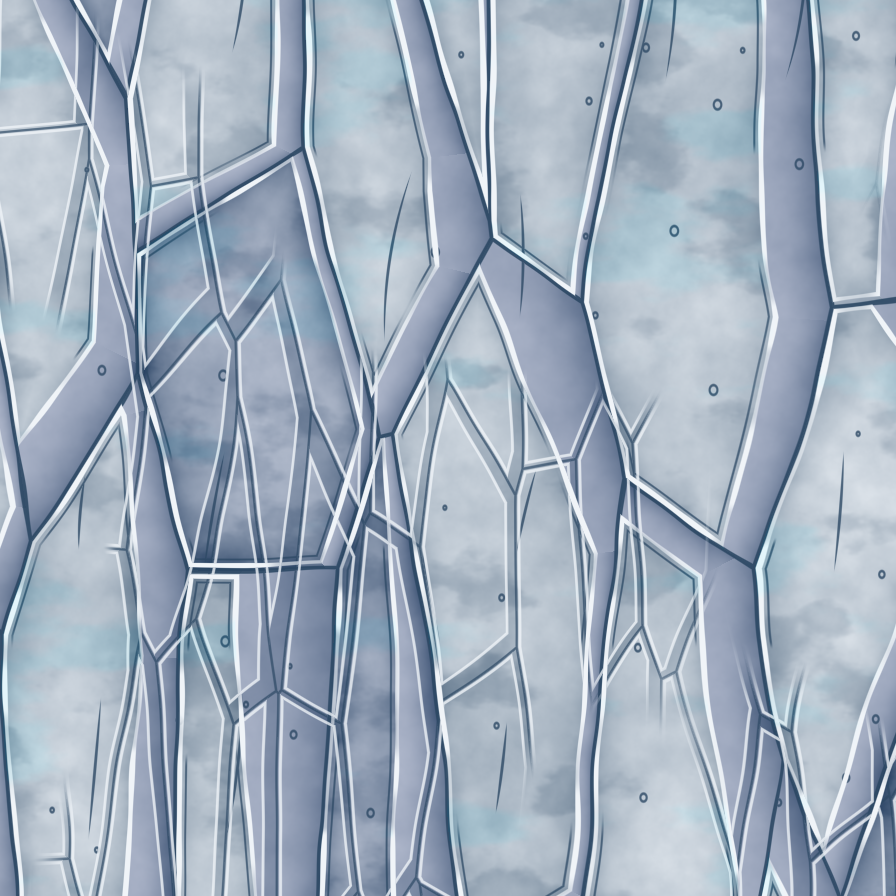
Write a WebGL 2 fragment shader that draws this texture.

```glsl
#version 300 es
precision highp float;
uniform vec2 u_resolution;
out vec4 fragColor;

float hash(vec2 p) {
    vec3 q = fract(p.xyx * 0.1031);
    q += dot(q, q.yzx + 33.33);
    return fract((q.x + q.y) * q.z);
}

float noise(vec2 p) {
    vec2 i = floor(p), f = fract(p);
    f = f * f * (3.0 - 2.0 * f);
    return mix(mix(hash(i), hash(i + vec2(1, 0)), f.x),
               mix(hash(i + vec2(0, 1)), hash(i + vec2(1, 1)), f.x), f.y);
}

float fbm(vec2 p) {
    float sum = 0.0, amp = 0.5;
    for (int i = 0; i < 5; i++) {
        sum += amp * noise(p);
        p = mat2(1.6, 1.2, -1.2, 1.6) * p + 7.3;
        amp *= 0.5;
    }
    return sum;
}

float line(float d, float width, float px) {
    return 1.0 - smoothstep(width - px * 0.8, width + px * 0.8, abs(d));
}

// Slab site, with neighbouring columns staggered
vec2 slabSite(vec2 cell) {
    return cell + vec2(0.1 + 0.8 * hash(cell), hash(cell + 57.3) + 0.5 * mod(cell.x, 2.0) - 0.25);
}

// rim: distance inside the bevelled face, seam: distance to the slab border
struct Slab { float rim, seam, depth, facing, id; };

Slab shatter(vec2 p, vec2 density, float bevel, float seed) {
    vec2 q = p * density + seed, base = floor(q), home = base, homeSite = q;
    float nearest = 99.0;
    for (int y = -2; y <= 2; y++)
    for (int x = -2; x <= 2; x++) {
        vec2 cell = base + vec2(x, y), site = slabSite(cell);
        float d = distance(site, q);
        if (d < nearest) { nearest = d; home = cell; homeSite = site; }
    }
    Slab s = Slab(9.0, 9.0, 0.0, 0.0, hash(home + 11.7));
    for (int y = -2; y <= 2; y++)
    for (int x = -2; x <= 2; x++) {
        vec2 cell = base + vec2(x, y);
        if (distance(cell, home) < 0.5) continue;
        vec2 site = slabSite(cell), away = site - homeSite, toMiddle = 0.5 * (site + homeSite) - q;
        float slope = length(away * density);
        vec2 normal = away * density / slope;
        float d = dot(toMiddle, away) / slope;
        // Wedge-shaped bevel, wide on the shaded right side
        float along = dot(toMiddle / density, vec2(-normal.y, normal.x));
        float r = hash(home * 1.7 + cell * 3.1);
        float taper = clamp(1.0 + 6.0 * (hash(cell * 2.3 + home) - 0.5) * along, 0.15, 1.8);
        float width = 0.004 + bevel * smoothstep(-0.1, 0.6, normal.x) * (0.15 + 0.85 * r * r) * taper;
        s.seam = min(s.seam, d);
        if (d - width < s.rim) {
            s.rim = d - width;
            s.depth = clamp(1.0 - d / width, 0.0, 1.0);
            s.facing = normal.x;
        }
    }
    return s;
}

// Thin curved pen scratches, tapered at both ends
float scratches(vec2 p, float px) {
    vec2 grid = vec2(6.0, 3.5), cell = floor(p * grid) + 40.0;
    vec2 q = (fract(p * grid) - 0.5) / grid;
    float r = hash(cell), reach = 0.04 + 0.07 * hash(cell + 3.1);
    q.x -= 0.05 * (r - 0.5) + (0.3 * hash(cell + 8.2) - 0.05) * q.y + 2.5 * (hash(cell + 5.7) - 0.5) * q.y * q.y;
    float fade = max(0.0, 1.0 - pow(q.y / reach, 2.0));
    return step(0.5, hash(cell + 19.4)) * line(q.x, 0.0016 * fade, px) * smoothstep(0.0, 0.4, fade);
}

// Small inked pits with a pale core
float pits(vec2 p, float px) {
    vec2 cell = floor(p * 13.0) + 70.0;
    vec2 q = fract(p * 13.0) - 0.2 - 0.6 * vec2(hash(cell), hash(cell + 4.4));
    float radius = 0.0015 + 0.003 * hash(cell + 6.1);
    return step(0.78, hash(cell + 9.9)) * line(length(q * vec2(1.0, 0.8)) / 13.0 - radius, 0.0012, px);
}

void main() {
    float px = 1.0 / min(u_resolution.x, u_resolution.y);
    vec2 p = gl_FragCoord.xy * px;
    vec2 wobble = vec2(noise(p * 14.0), noise(p * 14.0 + 31.0)) - 0.5;
    vec2 bend = vec2(noise(p * 4.0 + 9.0), noise(p * 4.0 + 47.0)) - 0.5;
    vec2 w = p + 0.005 * wobble + 0.025 * bend;

    Slab slab = shatter(w, vec2(5.6, 1.7), 0.075, 20.0);
    Slab sliver = shatter(w, vec2(12.0, 3.2), 0.02, 60.0);
    float splintered = smoothstep(0.52, 0.62, noise(p * vec2(4.5, 2.5) + 15.0));
    float press = noise(p * 22.0 + 5.0);
    float cloud = fbm(p * vec2(5.0, 6.0) + 3.0), grain = fbm(p * 38.0);

    // Weathered faces, darker toward the borders
    float gloom = step(0.84, slab.id);
    float tone = 0.755 + 0.24 * (cloud - 0.48) + 0.13 * (grain - 0.48);
    tone -= 0.1 * smoothstep(0.53, 0.68, fbm(p * vec2(11.0, 17.0) + 80.0));
    tone -= 0.15 * exp(-max(slab.rim, 0.0) / 0.018);
    tone -= gloom * (0.12 + 0.16 * exp(-slab.seam / 0.03));
    tone += 0.05 * splintered * (sliver.id - 0.6);

    // Shaded bevels
    float onBevel = smoothstep(-px, px, -slab.rim);
    float shaded = onBevel * smoothstep(0.0, 0.5, slab.facing);
    float bevelTone = 0.63 - 0.23 * slab.depth * slab.depth + 0.12 * (cloud - 0.5) + 0.08 * (grain - 0.5);
    tone = mix(tone, bevelTone, shaded);
    float sliverShade = splintered * smoothstep(-px, px, -sliver.rim) * smoothstep(0.0, 0.5, sliver.facing);
    tone -= 0.13 * sliverShade;

    // Ink seams, broken sketch lines and marks
    float ink = line(slab.seam, 0.0016 + 0.0022 * press, px) * 0.9;
    ink = max(ink, line(slab.rim - 0.007, 0.0011, px) * smoothstep(0.48, 0.6, noise(p * 9.0 + 62.0)) * 0.75);
    ink = max(ink, line(sliver.seam, 0.0014, px) * splintered * 0.7);
    ink = max(ink, max(scratches(p, px), pits(p, px)) * 0.8);
    tone = mix(tone, 0.17, ink);

    // Frosted highlights along the face rims
    float frost = line(slab.rim, 0.0014 + 0.0022 * press, px) * (0.6 + 0.4 * smoothstep(0.25, 0.55, press));
    frost = max(frost, line(sliver.rim, 0.0016, px) * splintered * 0.8);
    tone = mix(tone, 0.94, frost);

    // Cold ramp from navy to frost with violet shade and teal stains
    vec3 color = vec3(0.0, 0.13, 0.26) + tone * vec3(1.0, 0.88, 0.76);
    color += max(shaded, gloom * 0.7) * (1.0 - max(ink, frost)) * vec3(0.0, -0.015, 0.015);
    float stain = smoothstep(0.56, 0.7, fbm(p * vec2(6.0, 14.0) + 120.0));
    color += stain * (1.0 - shaded) * vec3(-0.05, 0.005, 0.01);
    fragColor = vec4(clamp(color, 0.0, 1.0), 1.0);
}
```
